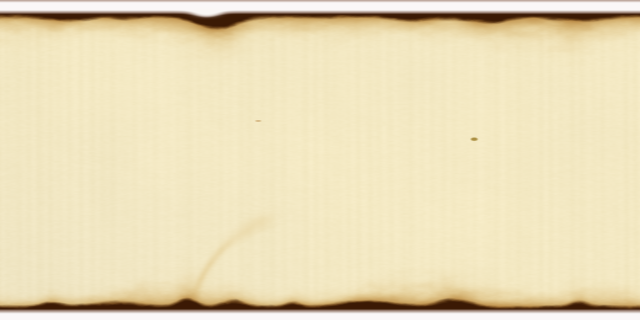
Reproduce this texture procedurally as a WebGL 1 fragment shader.

```glsl
precision highp float;
// Aged cream parchment strip with scorched upper and lower edges on white.
// Edge depth comes from sums of soft bumps plus value noise; the sheet has
// laid lines and fibres, a curved stain and two small specks.
uniform vec2 u_resolution;

#define PAPER vec3(0.955, 0.913, 0.765)
#define TAN vec3(0.86, 0.73, 0.45)
#define AMBER vec3(0.67, 0.45, 0.17)
#define CHAR vec3(0.23, 0.10, 0.015)
#define SHADOW vec3(0.62, 0.52, 0.47)
#define TOP_EDGE 0.956
#define BOTTOM_EDGE 0.034
#define LAID_LINES 30.0
#define GRAIN 0.022
#define STAIN 0.42

float hash(vec2 p) {
  return fract(sin(dot(p, vec2(127.1, 311.7))) * 43758.5453);
}

float noise(vec2 p) {
  vec2 i = floor(p), f = fract(p);
  f = f * f * (3.0 - 2.0 * f);
  return mix(mix(hash(i), hash(i + vec2(1, 0)), f.x),
             mix(hash(i + vec2(0, 1)), hash(i + vec2(1, 1)), f.x), f.y);
}

float fbm(vec2 p) {
  float sum = 0.0, amp = 0.5;
  for (int i = 0; i < 4; i++) {
    sum += amp * noise(p);
    p = p * 2.03 + 7.1;
    amp *= 0.5;
  }
  return sum;
}

// Four soft bumps at once: centres, half widths, heights.
float bumps(float x, vec4 centre, vec4 width, vec4 height) {
  vec4 t = (x - centre) / width;
  return dot(height, exp(-t * t));
}

float topChar(float x) {
  return bumps(x, vec4(0.20, 0.39, 0.61, 0.70), vec4(0.08, 0.05, 0.06, 0.065), vec4(0.012, 0.006, 0.010, 0.031))
       + bumps(x, vec4(1.0, 1.297, 1.523, 1.81), vec4(0.1, 0.08, 0.085, 0.09), vec4(0.002, 0.012, 0.018, 0.012));
}

float bottomChar(float x) {
  return bumps(x, vec4(0.16, 0.365, 0.586, 0.73), vec4(0.045, 0.10, 0.04, 0.05), vec4(0.012, 0.013, 0.024, 0.018))
       + bumps(x, vec4(0.917, 1.146, 1.42, 1.81), vec4(0.035, 0.12, 0.07, 0.04), vec4(0.012, 0.018, 0.022, 0.014));
}

// Burn from tan through amber to black-brown; d is the distance into the sheet.
vec3 scorch(vec3 col, float d, float depth, float reach, vec2 p) {
  float rough = fbm(p * vec2(18.0, 45.0)) - 0.47;
  float e = max(d - depth, 0.0);
  float glow = exp(-pow(e / (reach * (1.0 + 0.7 * rough)), 1.6));
  col = mix(col, TAN, 0.85 * glow);
  col = mix(col, AMBER, 0.85 * exp(-e / (0.27 * reach * (1.0 + rough))));
  float burnt = 1.0 - smoothstep(depth - 0.005, depth + 0.011, d + 0.012 * rough);
  return mix(col, CHAR, burnt);
}

vec3 sheet(vec2 p) {
  float laid = sin(6.2832 * LAID_LINES * p.x + 2.0 * noise(p * vec2(5.0, 1.0)));
  float fibre = noise(p * vec2(45.0, 190.0)) + noise(p * vec2(110.0, 260.0)) - 1.0;
  float stripes = noise(vec2(p.x * 75.0, 3.0)) - 0.5;
  vec3 col = PAPER + GRAIN * (0.2 * laid + 0.45 * fibre + 0.5 * stripes) * vec3(0.7, 0.8, 1.3);
  col += 0.02 * (fbm(p * 4.0) - 0.47);
  return col - vec3(0.014, 0.012, 0.0) * smoothstep(0.9, 0.0, length(p * vec2(0.6, 1.0)));
}

// Curved water mark, sharper on its inner side.
float stain(vec2 p) {
  float r = length(p - vec2(0.96, -0.04)) - 0.372;
  float spread = mix(0.012, 0.024, smoothstep(0.2, 0.33, p.y));
  float band = exp(-pow(r / spread, 2.0)) + 0.3 * exp(-pow((r + 0.022) / 0.008, 2.0)) * smoothstep(0.2, 0.3, p.y);
  float ends = smoothstep(0.03, 0.1, p.y) * (1.0 - smoothstep(0.80, 0.89, p.x));
  return band * ends * (0.55 + 0.6 * fbm(p * 22.0)) * mix(1.0, 0.65, smoothstep(0.1, 0.3, p.y));
}

float speck(vec2 p, vec2 centre, vec2 size) {
  return 1.0 - smoothstep(0.4, 1.3, length((p - centre) / size));
}

void main() {
  vec2 p = gl_FragCoord.xy / u_resolution * vec2(2.0, 1.0);
  float notch = exp(-pow((p.x - 0.646) / 0.045, 2.0));
  float inTop = TOP_EDGE - 0.011 * notch - p.y;
  float inBottom = p.y - BOTTOM_EDGE;

  // Paper, stain and specks
  vec3 col = sheet(p);
  col = mix(col, TAN, STAIN * stain(p));
  col = mix(col, vec3(0.62, 0.50, 0.17), 0.85 * speck(p, vec2(1.482, 0.565), vec2(0.012, 0.006)));
  col = mix(col, AMBER, 0.4 * speck(p, vec2(0.807, 0.622), vec2(0.011, 0.003)));

  // Scorched edges
  float topReach = 0.034 + bumps(p.x, vec4(0.0, 0.64, 1.02, 1.74), vec4(0.12, 0.2, 0.15, 0.22), vec4(0.012, 0.018, 0.008, 0.026));
  float bottomReach = 0.022 + bumps(p.x, vec4(0.54, 1.28, 1.5, 1.95), vec4(0.17, 0.16, 0.18, 0.2), vec4(0.026, 0.022, 0.018, 0.016));
  col = scorch(col, inTop, 0.005 + topChar(p.x), topReach, p);
  col = scorch(col, inBottom, 0.004 + bottomChar(p.x), bottomReach, p + 9.0);

  // White margins with soft brown shadows
  float outside = max(-inTop, -inBottom);
  float fade = p.y > 0.5 ? 0.011 : 0.013;
  vec3 margin = mix(SHADOW, vec3(0.98, 0.97, 0.97), smoothstep(0.0, fade, outside - 0.003));
  margin = mix(margin, SHADOW + 0.07, 0.85 * smoothstep(0.990, 1.0, p.y));
  col = mix(col, margin, smoothstep(-0.002, 0.006, outside));

  // Bright chip in the upper edge
  vec2 chip = (p - vec2(0.646, 0.963)) / vec2(0.045, 0.015);
  col = mix(col, vec3(0.98, 0.97, 0.96), 0.95 * exp(-pow(dot(chip, chip), 1.5)));
  gl_FragColor = vec4(clamp(col, 0.0, 1.0), 1.0);
}
```
